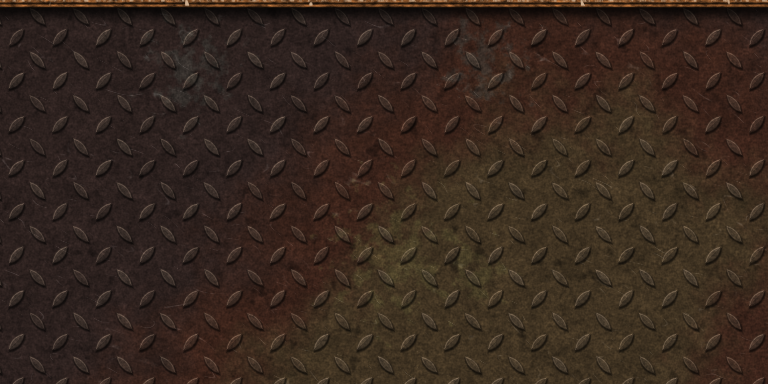
Write a Shadertoy shader that draws this texture.

```glsl
#define PITCH 0.1134
#define ANCHOR vec2(0.0424, 0.9036)
#define LUG_LENGTH 0.0275
#define LUG_WIDTH 0.0108
#define LUG_ANGLE 0.74
#define ROUNDING 0.0025
#define RAIL 0.020
#define GRAIN 0.27
#define GRIT 0.42
#define WEAR 0.35

const vec3 SOOT = vec3(0.172, 0.128, 0.118);
const vec3 RUST = vec3(0.226, 0.134, 0.100);
const vec3 OLIVE = vec3(0.248, 0.198, 0.132);
const vec3 STEEL = vec3(0.31, 0.27, 0.23);
const vec3 ORANGE = vec3(0.47, 0.29, 0.15);
const vec2 LIGHT = vec2(-0.35, 0.94);

vec2 hash2(vec2 p) {
    vec2 k = vec2(dot(p, vec2(127.1, 311.7)), dot(p, vec2(269.5, 183.3)));
    return fract(sin(k) * 43758.5) * 2.0 - 1.0;
}

float gradientNoise(vec2 p) {
    vec2 i = floor(p), f = p - i, e = vec2(0.0, 1.0);
    vec2 u = f * f * f * (f * (f * 6.0 - 15.0) + 10.0);
    float low = mix(dot(hash2(i), f), dot(hash2(i + e.yx), f - e.yx), u.x);
    float high = mix(dot(hash2(i + e), f - e), dot(hash2(i + 1.0), f - 1.0), u.x);
    return mix(low, high, u.y);
}

float fbm(vec2 p) {
    float sum = 0.0;
    for (float amp = 0.6; amp > 0.09; amp *= 0.55) {
        sum += amp * gradientNoise(p);
        p = mat2(1.6, 1.2, -1.2, 1.6) * p + 7.3;
    }
    return sum;
}

mat2 rotation(float a) {
    return mat2(cos(a), sin(a), -sin(a), cos(a));
}

// Rounded lens: distance in x, outward normal in yz; long axis along y
vec3 lens(vec2 q, vec2 size) {
    vec2 s = size - ROUNDING;
    float r = dot(s, s) / (2.0 * s.x);
    vec2 v = vec2(abs(q.x) + r - s.x, q.y);
    float len = length(v);
    return vec3(len - r - ROUNDING, v.x * (q.x < 0.0 ? -1.0 : 1.0) / len, v.y / len);
}

// Broken patch of worn surface
float stain(vec2 p, vec2 centre, float size, float breakup) {
    return smoothstep(0.0, 0.6, breakup * 2.2 + 0.6 - length(p - centre) / size);
}

// Soot, rust and olive zones with stains, scratches and grime
vec3 plate(vec2 p) {
    vec2 warped = p + 0.10 * vec2(fbm(p * 3.0), fbm(p * 3.0 + 19.0));
    float zone = warped.x - 0.66 - 0.87 * warped.y;
    zone = min(zone, 0.72 - warped.y - 0.6 * max(warped.x - 1.6, 0.0));
    zone = min(zone, 1.80 + 0.6 * warped.y - warped.x);
    zone += 0.28 * fbm(p * 5.0 + 4.0) + 0.14 * fbm(p * 24.0);
    vec3 col = mix(SOOT, RUST, smoothstep(-0.58, -0.14, zone));
    col = mix(col, OLIVE, smoothstep(-0.16, 0.15, zone));

    float breakup = fbm(p * 22.0);
    float green = stain(p, vec2(1.03, 0.33), 0.24, breakup) + stain(p, vec2(1.24, 0.28), 0.12, breakup);
    float grey = stain(p, vec2(0.50, 0.82), 0.17, breakup) + stain(p, vec2(1.27, 0.84), 0.16, breakup);
    col = mix(col, vec3(0.33, 0.30, 0.18), 0.5 * min(green, 1.0));
    col = mix(col, vec3(0.23, 0.23, 0.21), 0.5 * min(grey, 1.0));
    float ridge = abs(gradientNoise(rotation(0.5) * p * vec2(9.0, 26.0)));
    col += 0.08 * smoothstep(0.03, 0.0, ridge) * smoothstep(0.0, 0.3, breakup);
    col *= 1.0 + WEAR * fbm(p * 11.0 + 31.0) + GRIT * fbm(p * 48.0 + 11.0);
    return col * (1.0 - WEAR * smoothstep(0.12, 0.45, fbm(p * 19.0 + 53.0)));
}

// Raised lugs: two interleaved grids leaning opposite ways
vec3 addLugs(vec3 base, vec2 p, float px) {
    vec3 col = base;
    for (int k = 0; k < 2; k++) {
        float side = float(k);
        vec2 cell = (p - ANCHOR) / PITCH - 0.48 * side;
        vec2 id = floor(cell + 0.5), q = (cell - id) * PITCH;
        vec2 vary = hash2(id + 41.0 * side);
        mat2 turn = rotation((1.0 - 2.0 * side) * LUG_ANGLE + 0.05 * vary.x);
        vec2 size = vec2(LUG_WIDTH * (1.0 - 0.08 * side), LUG_LENGTH);
        float shadow = lens(turn * (q + vec2(-0.002, 0.005)), size).x;
        col *= 1.0 - 0.60 * smoothstep(0.005, -0.002, shadow);

        vec3 shape = lens(turn * q, size);
        float lit = dot(shape.yz * turn, LIGHT);
        float rim = smoothstep(0.003, 0.0, abs(shape.x + 0.002));
        vec3 top = mix(base, STEEL, 0.32 + 0.12 * vary.y) * (1.0 + 0.12 * lit);
        top += STEEL * rim * (0.22 + 0.28 * lit);
        col = mix(col, top, smoothstep(px, -px, shape.x));
    }
    return col;
}

// Rusted strip with chipped bright edge
vec3 railColour(vec2 p, float v) {
    vec3 col = ORANGE * (1.0 + 1.5 * fbm(p * vec2(45.0, 90.0)));
    col *= 1.0 - 0.70 * smoothstep(0.25, 0.0, abs(v - 0.45));
    col *= 1.0 - 0.75 * smoothstep(0.75, 1.0, v);
    float chips = smoothstep(-0.1, 0.25, fbm(p * vec2(60.0, 25.0) + 9.0)) * smoothstep(0.35, 0.1, v);
    float specks = smoothstep(0.34, 0.42, gradientNoise(p * vec2(34.0, 20.0) + 3.0));
    return mix(col, vec3(0.80, 0.68, 0.56), max(0.8 * chips, specks * smoothstep(0.9, 0.6, v)));
}

void mainImage(out vec4 fragColor, in vec2 fragCoord) {
    vec2 p = fragCoord / iResolution.y;
    float px = 1.0 / iResolution.y, depth = 1.0 - p.y;
    vec3 col = addLugs(plate(p), p, px);
    col *= 1.0 + GRAIN * (gradientNoise(p * 110.0) + gradientNoise(p * 190.0 + 5.0));
    col *= mix(0.25, 1.0, smoothstep(RAIL, 0.065, depth));
    col = mix(col, railColour(p, depth / RAIL), smoothstep(px, -px, depth - RAIL));
    fragColor = vec4(clamp(col, 0.0, 1.0), 1.0);
}
```
